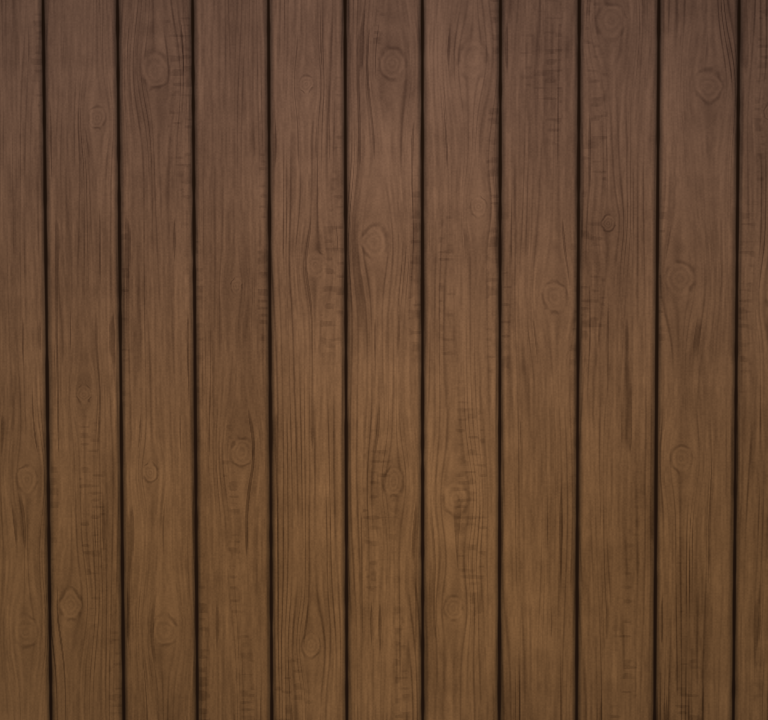
A WebGL 1 fragment shader for this texture:

```glsl
precision highp float;
uniform vec2 u_resolution;

// Seam n lies at x = START + PITCH * n + WIDEN * n * n, in canvas widths
const vec2 START = vec2(0.0664, 0.0560);   // bottom, top
const vec2 PITCH = vec2(0.0944, 0.0964);   // bottom, top
const float WIDEN = 0.00048;
const float PLANK_WIDTH = 0.1;
const float SEAM_HALF = 0.0019;
const float BEVEL = 0.0085;
const float RINGS = 13.0;
const float KNOT_CELL = 2.4;
const float KNOT_CHANCE = 0.6;
const float VIGNETTE = 0.24;
const vec3 LIGHT_LOW = vec3(0.510, 0.365, 0.230);
const vec3 LIGHT_HIGH = vec3(0.505, 0.375, 0.300);
const vec3 DARK_LOW = vec3(0.265, 0.175, 0.100);
const vec3 DARK_HIGH = vec3(0.275, 0.190, 0.150);
const vec3 SEAM_COLOR = vec3(0.125, 0.075, 0.045);

float hash(vec2 p) {
  vec3 q = fract(p.xyx * 0.1031);
  q += dot(q, q.yzx + 33.33);
  return fract((q.x + q.y) * q.z);
}

float noise(vec2 p) {
  vec2 i = floor(p), f = fract(p);
  f = f * f * (3.0 - 2.0 * f);
  vec2 e = vec2(0.0, 1.0);
  return mix(mix(hash(i), hash(i + e.yx), f.x),
             mix(hash(i + e), hash(i + e.yy), f.x), f.y);
}

// Knots push the grain sideways; returns (bent u, rim darkness, face mask)
vec3 knots(vec2 p, float plank) {
  vec3 result = vec3(p.x, 0.0, 0.0);
  for (int k = 0; k < 4; k++) {
    vec2 id = vec2(plank * 7.0 + 90.0, float(k) * 13.0 + 5.0);
    float present = step(hash(id), KNOT_CHANCE);
    float size = mix(0.07, 0.20, hash(id + 1.7));
    vec2 center = vec2((hash(id + 3.1) - 0.5) * 0.5,
                       (float(k) + 0.2 + 0.6 * hash(id + 5.3)) * KNOT_CELL);
    vec2 d = (p - center) / size;
    vec2 flow = d / vec2(1.7, 4.0);
    result.x -= present * 0.85 * d.x * size * exp(-dot(flow, flow));

    float wobble = noise(d * 1.6 + id);
    float e = length(d / vec2(1.0, 1.3)) + 0.35 * (wobble - 0.5);
    float face = present * (1.0 - smoothstep(0.75, 1.15, e));
    float rim = (1.0 - smoothstep(0.0, 0.2, abs(e - 1.0))) * smoothstep(0.2, 0.7, wobble);
    float rings = face * (0.5 + 0.5 * sin(e * 15.0)) * 0.3;
    result.y += present * rim * 0.75 + rings;
    result.z = max(result.z, face);
  }
  return result;
}

// Wood brightness from 0 to 1; p is in plank widths
float woodTone(vec2 p, float plank) {
  vec2 seed = vec2(plank * 37.0 + 80.0, plank * 11.0 + 40.0);
  float strength = mix(0.35, 1.0, hash(seed));
  vec3 knot = knots(p, plank);
  vec2 g = vec2(knot.x, p.y);

  // Growth rings, broken where the surface is worn smooth
  float phase = g.x * RINGS + 3.0 * noise(g * vec2(2.2, 0.3) + seed)
              + 1.6 * noise(g * vec2(9.0, 0.4) + seed);
  float ring = pow(0.5 + 0.5 * sin(6.2832 * phase), 3.0);
  float worn = noise(g * vec2(3.0, 0.6) + seed + 9.0);
  ring *= smoothstep(0.2, 0.65, noise(g * vec2(10.0, 0.9) + seed + 4.0));
  ring *= strength * mix(1.0, 0.3, smoothstep(0.4, 0.75, worn));

  // Fibres, blotches, cross figure and speckle
  float fibre = noise(g * vec2(32.0, 1.6) + seed) - 0.5;
  float pores = noise(g * vec2(42.0, 7.0) + seed) - 0.5;
  float blotch = noise(g * vec2(2.0, 0.7) + seed + 21.0) - 0.5;
  float figure = noise(p * vec2(1.6, 5.0) + seed + 33.0) - 0.5;
  float speckle = noise(p * 48.0 + seed) - 0.5;

  // Ladder marks in narrow strips and rare drying cracks
  float strip = smoothstep(0.66, 0.8, noise(g * vec2(5.0, 0.35) + seed + 51.0));
  float ladder = strip * smoothstep(0.55, 0.85, noise(p * vec2(7.0, 22.0) + seed));
  float crack = smoothstep(0.86, 0.94, noise(g * vec2(17.0, 0.8) + seed + 67.0));

  float tone = 0.70 + 0.12 * (hash(seed + 2.0) - 0.5);
  tone += 0.26 * blotch + 0.10 * figure + 0.24 * fibre + 0.16 * pores + 0.12 * speckle;
  tone += 0.10 * (worn - 0.5) + 0.06 * knot.z;
  tone -= 0.42 * ring * (1.0 - 0.8 * knot.z) + 0.34 * knot.y;
  tone -= 0.18 * ladder + 0.30 * crack;
  return clamp(tone, 0.0, 1.0);
}

void main() {
  vec2 uv = gl_FragCoord.xy / u_resolution;
  float pixel = 1.0 / u_resolution.x;
  float up = gl_FragCoord.y * pixel / PLANK_WIDTH;

  // Solve the seam equation for the plank index and position across it
  float start = mix(START.x, START.y, uv.y);
  float pitch = mix(PITCH.x, PITCH.y, uv.y);
  float n = (sqrt(pitch * pitch + 4.0 * WIDEN * (uv.x - start)) - pitch) / (2.0 * WIDEN);
  float plank = floor(n);
  float across = n - plank;
  float width = pitch + 2.0 * WIDEN * n;

  float tone = woodTone(vec2(across - 0.5, up), plank);
  float height = smoothstep(0.15, 1.0, uv.y);
  vec3 color = mix(mix(DARK_LOW, DARK_HIGH, height),
                   mix(LIGHT_LOW, LIGHT_HIGH, height), tone);

  // Rounded plank edges and dark gaps
  float edge = min(across, 1.0 - across) * width;
  float seamId = floor(n + 0.5);
  float rough = noise(vec2(seamId * 19.0 + 60.0, up * 5.0));
  float gap = SEAM_HALF * (0.8 + 0.4 * rough);
  color *= mix(0.68, 1.0, smoothstep(gap, BEVEL, edge));
  color = mix(SEAM_COLOR, color, smoothstep(gap - pixel, gap + pixel, edge));

  // Falloff toward the corners
  vec2 c = (uv - vec2(0.5, 0.47)) * 1.4;
  color *= 1.04 - VIGNETTE * dot(c, c);
  gl_FragColor = vec4(color, 1.0);
}
```
